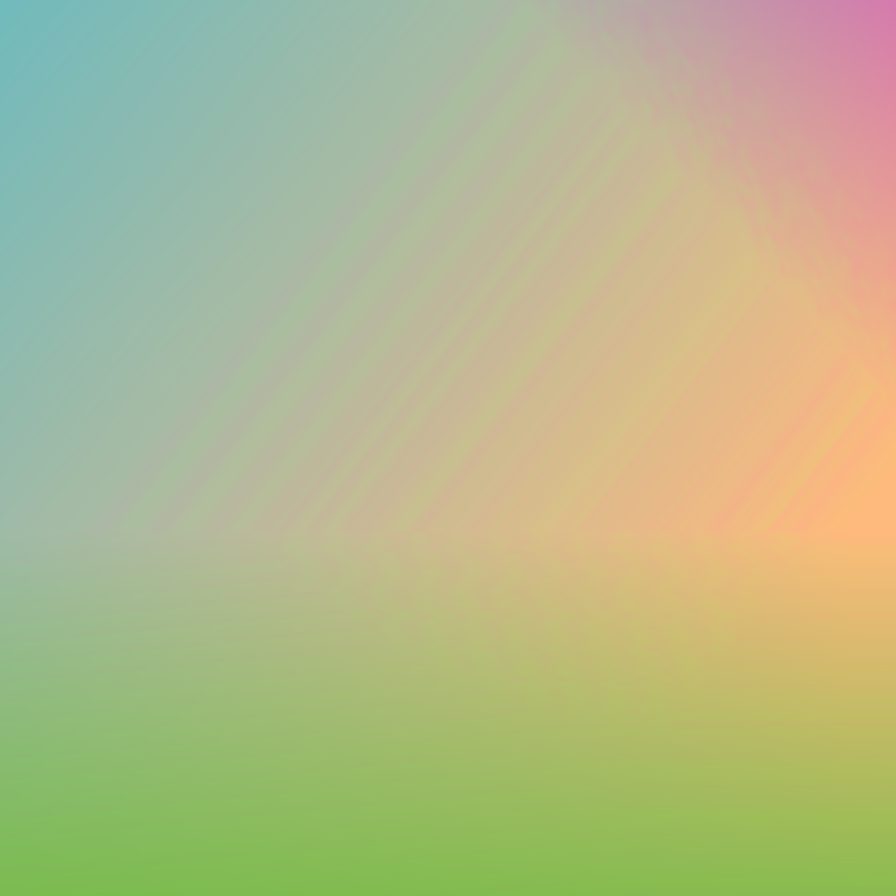
A WebGL 1 fragment shader for this background:

```glsl
precision highp float;
uniform vec2 u_resolution;

float hash(vec2 p) {
  p = fract(p * vec2(0.1031, 0.1137));
  p += dot(p, p.yx + 33.33);
  return fract((p.x + p.y) * p.x * 7.31);
}

float noise(vec2 p) {
  vec2 cell = floor(p);
  vec2 f = fract(p);
  f = f * f * (3.0 - 2.0 * f);
  return mix(mix(hash(cell), hash(cell + vec2(1.0, 0.0)), f.x),
             mix(hash(cell + vec2(0.0, 1.0)), hash(cell + 1.0), f.x), f.y);
}

// Signed noise along one axis
float bands(float x, float seed) {
  return 2.0 * noise(vec2(x + 100.0, seed)) - 1.0;
}

// Ramp with a softened return edge
float softSaw(float x) {
  float f = fract(x);
  return 2.0 * f * (1.0 - smoothstep(0.8, 1.0, f)) - 0.8;
}

void main() {
  vec2 uv = gl_FragCoord.xy / u_resolution;
  float horizon = 0.406;
  float sky = smoothstep(horizon - 0.003, horizon + 0.003, uv.y);

  // Diagonal teal to orange gradient, held constant below the horizon
  float across = dot(vec2(uv.x, max(uv.y, horizon)), vec2(0.79, -0.61));
  float warmth = min(across + 0.61, 1.11);
  vec3 color = vec3(0.44 + 0.5 * warmth, 0.73, 0.74 - 0.23 * warmth);

  // Pink corner beyond the descending diagonal
  float corner = dot(uv, vec2(0.74, 0.673)) - 1.107;
  color += max(corner, 0.0) * vec3(0.0, -0.82, 0.4);

  // Green ground
  float depth = clamp(1.0 - uv.y / horizon, 0.0, 1.0);
  color = mix(color, vec3(0.48 + 0.06 * uv.x, 0.735, 0.31), depth);

  // Slanted streaks: broad on the left, fine on the right
  float broad = -cos(6.2832 * (across + 0.16) / 0.05) * 0.6;
  float fine = 0.75 * bands(across * 48.0, 3.0) + 0.5 * bands(across * 125.0, 8.0)
             + 0.25 * softSaw(across * 42.0);
  float streak = mix(broad, fine, smoothstep(-0.06, -0.02, across));
  streak *= smoothstep(-0.2, -0.15, across) * (1.0 - smoothstep(0.46, 0.53, across));
  streak += 0.18 * softSaw(dot(uv, vec2(0.75, -0.66)) * 34.0)
          * (1.0 - smoothstep(-0.22, -0.16, across));
  streak *= sky * (1.0 - smoothstep(-0.015, 0.01, corner));

  // Shingled grain inside the corner's edge
  float along = dot(uv, vec2(0.673, -0.74));
  float grain = 2.0 * noise(vec2(along * 65.0 + corner * 40.0, corner * 105.0) + 40.0) - 1.0;
  grain *= smoothstep(-0.015, 0.02, corner) * (1.0 - smoothstep(0.06, 0.2, corner));

  // Woven wedge hanging from the horizon
  float side = uv.x - 0.742;
  float wedgeFloor = 0.186 + (side < 0.0 ? 1.03 * side * side : 1.237 * side);
  float wedge = smoothstep(-0.012, 0.015, uv.y - wedgeFloor);
  float jitter = bands(uv.y * 190.0, 17.0);
  float weave = sin(6.2832 * (uv.x * 22.0 + uv.y * 5.0 + 0.3 * jitter))
              + 0.6 * bands(uv.y * 150.0 + uv.x * 6.0, uv.x * 24.0);

  // Ground ripples: tilted on the left, level on the right
  float tilted = 0.35 * softSaw((uv.y - 0.09 * uv.x) * 46.0)
               + 0.15 * bands((uv.y - 0.12 * uv.x) * 85.0, 5.0);
  float level = 0.6 * bands(uv.y * 115.0, 11.0);
  float ripple = mix(tilted, level, smoothstep(0.62, 0.76, uv.x + 0.25 * uv.y));
  float ground = mix(ripple, 0.4 * weave + 0.25, wedge) * (1.0 - sky);
  ground *= 1.0 - 0.4 * depth;

  // Green and rose variation
  color += (streak + ground) * vec3(-0.013, 0.021, -0.014);
  color += grain * vec3(-0.014, 0.023, -0.012);
  gl_FragColor = vec4(clamp(color, 0.0, 1.0), 1.0);
}
```
